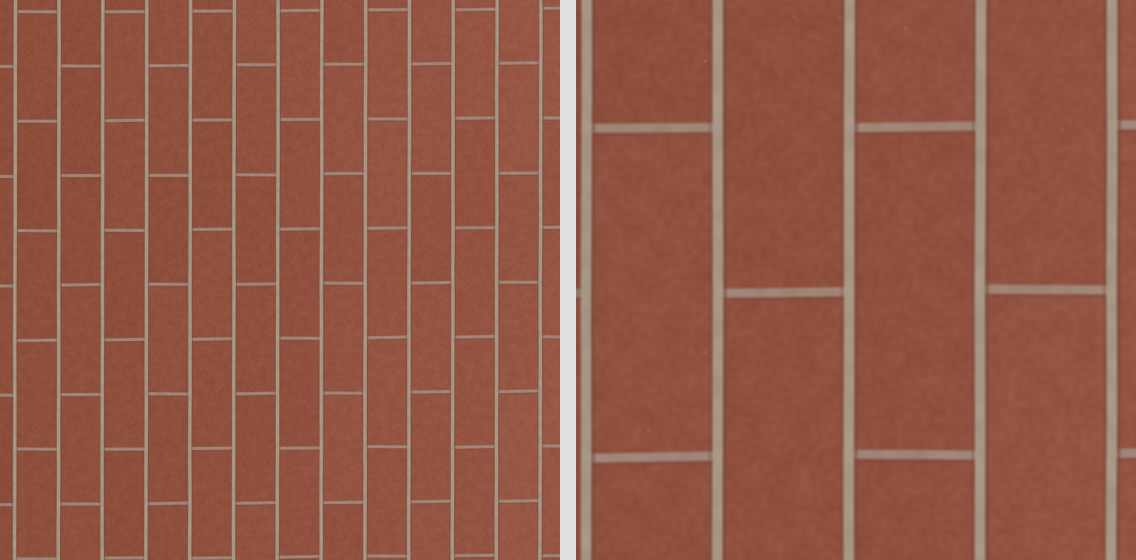
Left, the full canvas; right, a detail of the centre.
Write a WebGL 1 fragment shader that draws this texture.

```glsl
precision highp float;
// Upright red clay bricks in a half-offset running bond with thin pale joints.
// Columns and rows come from repeated coordinates; joints are soft bands, and
// gradient noise adds grain, mottling and slightly uneven lines.

uniform vec2 u_resolution;

const vec2 BRICK = vec2(0.0782, 0.1953);   // pitch across and up
const vec2 ORIGIN = vec2(0.0267, 0.0018);  // first joint crossing
const float TILT = -0.0065;                // courses rise to the right
const float LEAN = 0.0015;                 // columns drift right with height
const float SIDE_HALF = 0.0031;            // half widths of the joints
const float END_HALF = 0.0027;

const vec3 CLAY_LEFT = vec3(0.550, 0.303, 0.231);
const vec3 CLAY_RIGHT = vec3(0.593, 0.333, 0.267);
const vec3 SIDE_MORTAR = vec3(0.650, 0.590, 0.515);
const vec3 END_MORTAR = vec3(0.622, 0.525, 0.470);
const vec3 SHADOW = vec3(0.455, 0.275, 0.235);

float hash(vec2 p) {
  vec3 q = fract(vec3(p.xyx) * 0.1031);
  q += dot(q, q.yzx + 33.33);
  return fract((q.x + q.y) * q.z);
}

vec2 gradient(vec2 cell) {
  float angle = 6.28319 * hash(cell + 57.0);
  return vec2(cos(angle), sin(angle));
}

float gradientNoise(vec2 p) {
  vec2 i = floor(p);
  vec2 f = p - i;
  vec2 u = f * f * f * (f * (f * 6.0 - 15.0) + 10.0);
  vec2 e = vec2(1.0, 0.0);
  float low = mix(dot(gradient(i), f),
                  dot(gradient(i + e), f - e), u.x);
  float high = mix(dot(gradient(i + e.yx), f - e.yx),
                   dot(gradient(i + 1.0), f - 1.0), u.x);
  return mix(low, high, u.y);
}

// Soft band centred on zero
float band(float distanceToLine, float halfWidth, float blur) {
  return 1.0 - smoothstep(halfWidth - blur, halfWidth + blur, abs(distanceToLine));
}

// Brick face with a broad light drift, mottling, grain and rare pale specks
vec3 clayColor(vec2 uv, vec2 brickId) {
  float light = uv.x + 0.15 * gradientNoise(uv * 4.0);
  vec3 clay = mix(CLAY_LEFT, CLAY_RIGHT, clamp(light, 0.0, 1.0));
  float mottle = 0.022 * gradientNoise(uv * 65.0);
  float grain = 0.026 * gradientNoise(uv * 210.0 + 19.0);
  float tint = 0.014 * (hash(brickId + 11.0) - 0.5);
  float speck = smoothstep(0.53, 0.72, gradientNoise(uv * 150.0 + 71.0));
  return clay + mottle + grain + tint + speck * vec3(0.06, 0.07, 0.08);
}

void main() {
  vec2 uv = gl_FragCoord.xy / u_resolution;
  float blur = max(0.0014, 0.75 / min(u_resolution.x, u_resolution.y));

  // Columns and distance to their nearest side joint
  float wobble = 0.0006 * gradientNoise(uv * vec2(13.0, 9.0));
  float across = (uv.x - ORIGIN.x - LEAN * (uv.y - 0.5) + wobble) / BRICK.x;
  float column = floor(across);
  float sideDist = (across - floor(across + 0.5)) * BRICK.x;

  // Alternate columns shift by half a brick; each end joint strays a little
  float up = (uv.y - ORIGIN.y + TILT * uv.x) / BRICK.y - 0.5 * mod(column, 2.0);
  vec2 jointId = vec2(column, floor(up + 0.5));
  float stray = 0.0016 * (hash(jointId + 31.0) - 0.5);
  float slope = 0.0024 * (hash(jointId + 83.0) - 0.5) * (across - column - 0.5);
  float endDist = (up - jointId.y) * BRICK.y + stray + slope;

  // Clay, then shaded brick edges, then end joints under the side joints
  vec3 color = clayColor(uv, vec2(column, floor(up)));
  float edgeShade = 0.55 * band(sideDist - 0.0035, 0.0017, 0.0015)
                  + 0.30 * band(sideDist + 0.0040, 0.0014, 0.0015);
  float endShade = 0.35 * band(endDist + 0.0034, 0.0014, 0.0015);
  float wear = 0.035 * gradientNoise(uv * 90.0 + 5.0);
  float endMask = band(endDist, END_HALF, blur);
  float sideMask = band(sideDist, SIDE_HALF, blur);
  color = mix(color, SHADOW, endShade);
  color = mix(color, END_MORTAR + wear, endMask);
  color = mix(color, SHADOW, edgeShade);
  color = mix(color, SIDE_MORTAR + wear, sideMask);

  gl_FragColor = vec4(clamp(color, 0.0, 1.0), 1.0);
}
```
